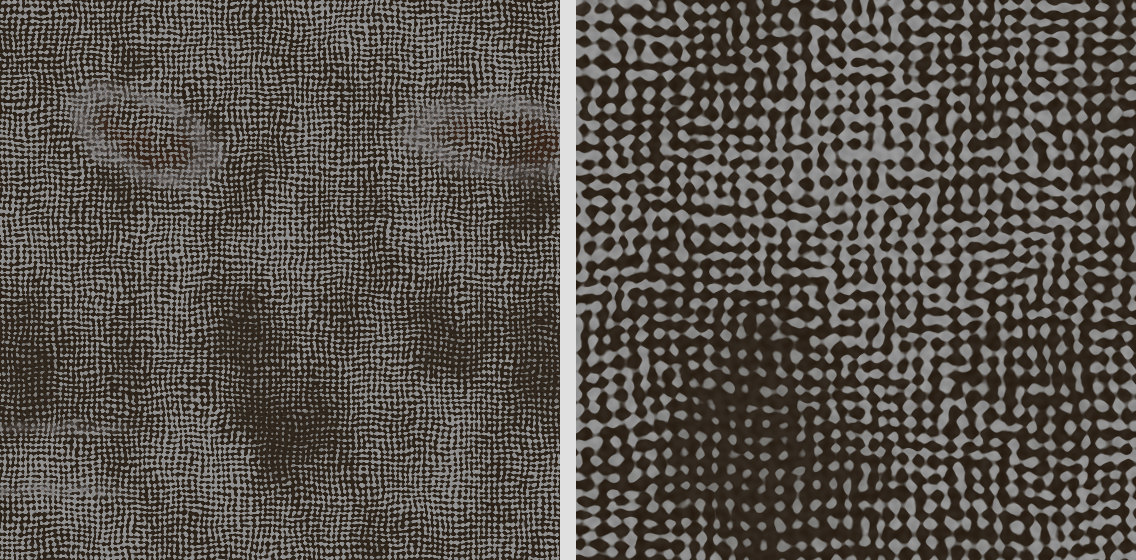
Left: the whole. Right: its middle third, enlarged.
Give the GLSL for this texture, as a Shadertoy shader.

```glsl
// Worn burlap: a coarse grey weave with dark holes, brown stains and faded patch outlines.

vec2 hashGradient(vec2 cell) {
    vec3 h = fract(cell.xyx * vec3(0.1031, 0.1030, 0.0973));
    h += dot(h, h.yzx + 33.33);
    float angle = 6.2832 * fract((h.x + h.y) * h.z);
    return vec2(cos(angle), sin(angle));
}

float gradientNoise(vec2 p) {
    vec2 i = floor(p), f = fract(p);
    vec2 u = f * f * f * (f * (f * 6.0 - 15.0) + 10.0);
    vec2 e = vec2(1.0, 0.0);
    float a = dot(hashGradient(i), f);
    float b = dot(hashGradient(i + e.xy), f - e.xy);
    float c = dot(hashGradient(i + e.yx), f - e.yx);
    float d = dot(hashGradient(i + e.xx), f - e.xx);
    return mix(mix(a, b, u.x), mix(c, d, u.x), u.y);
}

float fbm(vec2 p) {
    float sum = 0.0, gain = 1.0;
    for (int i = 0; i < 5; i++) {
        sum += gain * gradientNoise(p);
        p = mat2(1.6, 1.2, -1.2, 1.6) * p + 7.3;
        gain *= 0.6;
    }
    return sum;
}

float ellipseDistance(vec2 p, vec2 radii, float angle) {
    float c = cos(angle), s = sin(angle);
    p = mat2(c, -s, s, c) * p;
    return (length(p / radii) - 1.0) * min(radii.x, radii.y);
}

float boxDistance(vec2 p, vec2 halfSize) {
    vec2 q = abs(p) - halfSize;
    return length(max(q, 0.0)) + min(max(q.x, q.y), 0.0);
}

// Broad blotches: centre and radius of each, with ragged edges
float stainAmount(vec2 uv) {
    const vec3 blots[11] = vec3[11](
        vec3(0.03, 0.33, 0.09), vec3(0.54, 0.27, 0.08), vec3(0.97, 0.36, 0.09),
        vec3(0.79, 0.38, 0.06), vec3(0.41, 0.40, 0.09), vec3(0.22, 0.86, 0.05),
        vec3(0.95, 0.63, 0.05), vec3(0.66, 0.03, 0.06), vec3(0.39, 0.77, 0.03),
        vec3(0.20, 0.65, 0.05), vec3(0.50, 0.17, 0.06));
    vec2 ragged = uv + 0.05 * vec2(fbm(uv * 9.0), fbm(uv * 9.0 + 40.0));
    float stain = 0.0;
    for (int i = 0; i < 11; i++) {
        vec2 q = (ragged - blots[i].xy) / blots[i].z * vec2(1.1, 0.8);
        stain += exp(-dot(q, q));
    }
    return stain + 0.75 * fbm(uv * vec2(7.0, 5.0) + 3.0);
}

void mainImage(out vec4 fragColor, in vec2 fragCoord) {
    vec2 uv = fragCoord / iResolution.y;
    float stain = stainAmount(uv);

    // Sewn-on patches: pale rims and a rusty inside
    vec2 wobble = uv + 0.012 * vec2(fbm(uv * 22.0), fbm(uv * 22.0 + 15.0));
    float leftOval = ellipseDistance(wobble - vec2(0.26, 0.757), vec2(0.108, 0.058), -0.42);
    float rightOval = ellipseDistance(wobble - vec2(0.90, 0.752), vec2(0.135, 0.055), -0.12);
    float strip = boxDistance(wobble - vec2(0.06, 0.18), vec2(0.20, 0.056));
    float ovals = min(leftOval, rightOval);
    float rim = exp(-pow(abs(ovals - 0.006) / 0.014, 2.0));
    rim += 0.75 * exp(-pow(abs(strip) / 0.009, 2.0)) * smoothstep(0.27, 0.17, uv.x);
    rim = clamp(rim * (0.8 + 0.8 * fbm(uv * 30.0)), 0.0, 1.0);
    float rust = smoothstep(0.0, -0.02, ovals) * smoothstep(-0.3, 0.5, fbm(uv * 12.0 + 8.0) + 0.15);

    // Weave: about a hundred uneven threads each way
    vec2 thread = uv * 100.0;
    thread += 0.24 * vec2(gradientNoise(thread * 0.6), gradientNoise(thread * 0.6 + 50.0));
    thread += 0.9 * vec2(gradientNoise(uv * 14.0), gradientNoise(uv * 14.0 + 20.0));
    vec2 wave = cos(6.2832 * thread);
    wave.x *= 1.0 + 0.7 * gradientNoise(thread * vec2(0.9, 0.25));
    wave.y *= 1.0 + 0.7 * gradientNoise(thread * vec2(0.25, 0.9) + 30.0);
    float fuzz = 1.7 * gradientNoise(thread * 1.3 + 11.0) + 0.7 * gradientNoise(thread * 2.9);
    float cover = -0.10 - wave.x - wave.y - 0.95 * stain + fuzz + 0.5 * rim;
    float cloth = smoothstep(-0.55, 0.55, cover);

    // Colours: brown depth, grey fibre, then dusty rims
    float grain = gradientNoise(uv * 190.0 + 5.0);
    float stained = smoothstep(0.1, 1.1, stain);
    vec3 depth = mix(vec3(0.145, 0.105, 0.065), vec3(0.20, 0.165, 0.13), clamp(0.45 + 0.9 * grain + 0.3 * stained, 0.0, 1.0));
    depth += rust * vec3(0.045, 0.0, -0.008);
    vec3 fibre = mix(vec3(0.565, 0.568, 0.565), vec3(0.43, 0.425, 0.41), 0.7 * stained);
    fibre *= 1.0 + 0.14 * grain - 0.12 * rust;
    vec3 color = mix(depth, fibre, cloth);
    vec3 dust = vec3(0.45, 0.43, 0.43) * (1.0 + 0.5 * grain + 0.15 * fuzz);
    color = mix(color, dust, 0.6 * rim);
    fragColor = vec4(color, 1.0);
}
```
